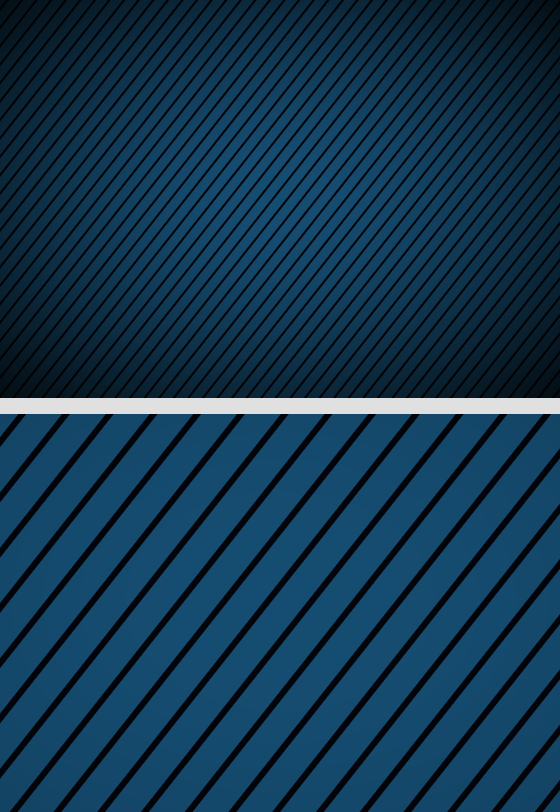
Top, the full canvas; bottom, a detail of the centre.
Give the GLSL for this pattern, as a Shadertoy shader.

```glsl
const float STRIPES_ACROSS = 38.4;   // dark lines along the width
const float STRIPES_DOWN = 21.6;     // dark lines along the height
const float PHASE = 0.51;            // line position at the top left corner
const float LINE_SHARE = 0.18;       // line width as a share of the repeat
const vec2 GLOW_CENTER = vec2(0.5, 0.51);
const float FALLOFF = 0.58;          // darkening towards the edges
const float FALLOFF_EASE = 0.085;    // softens the darkening in the corners
const vec3 BAND_COLOR = vec3(0.083, 0.302, 0.446);
const vec3 LINE_COLOR = vec3(0.012, 0.018, 0.042);

// Coverage of the diagonal lines, antialiased over about one pixel
float diagonalLines(vec2 uv) {
    vec2 frequency = vec2(STRIPES_ACROSS, STRIPES_DOWN);
    float position = uv.x * frequency.x + (1.0 - uv.y) * frequency.y;
    float offset = abs(fract(position - PHASE + 0.5) - 0.5);
    float pixel = length(frequency / iResolution.xy);
    return clamp((0.5 * LINE_SHARE - offset) / pixel + 0.5, 0.0, 1.0);
}

// Elliptical light, brightest in the middle
float vignette(vec2 uv) {
    vec2 p = 2.0 * (uv - GLOW_CENTER);
    float q = dot(p, p);
    return max(1.0 - FALLOFF * q + FALLOFF_EASE * q * q, 0.0);
}

void mainImage(out vec4 fragColor, in vec2 fragCoord) {
    vec2 uv = fragCoord / iResolution.xy;
    vec3 color = mix(BAND_COLOR, LINE_COLOR, diagonalLines(uv));
    fragColor = vec4(color * vignette(uv), 1.0);
}
```
